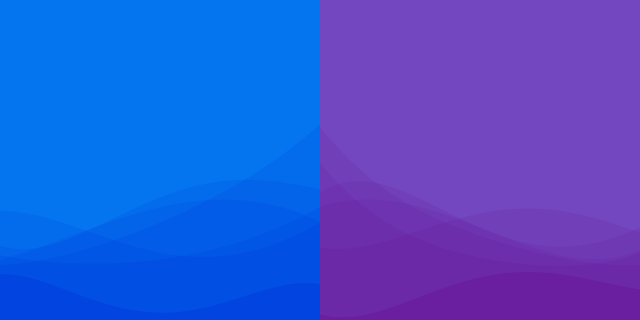
This background is drawn by a WebGL 1 fragment shader. Its source:

```glsl
precision highp float;
// Two square panels, blue and violet, each with overlapping translucent waves.
// Every wave fills below a quartic curve set by five evenly spaced heights;
// each fill tints the panel a little further toward its deep colour.

#define BLUE_SKY vec3(0.015, 0.457, 0.935)
#define BLUE_DEEP vec3(0.0, 0.12, 0.83)
#define VIOLET_SKY vec3(0.45, 0.278, 0.75)
#define VIOLET_DEEP vec3(0.38, 0.0, 0.53)
#define VEIL_ALPHA 0.104
#define FRONT_ALPHA 0.25

uniform vec2 u_resolution;

// Quartic through heights a..e at x = 0, 1/4, 1/2, 3/4, 1 (Newton form)
float crest(float x, float a, float b, float c, float d, float e) {
  float t = 4.0 * x;
  float d2 = c - 2.0 * b + a;
  float d3 = d - 3.0 * c + 3.0 * b - a;
  float d4 = e - 4.0 * d + 6.0 * c - 4.0 * b + a;
  return a + t * (b - a + (t - 1.0) / 2.0 * (d2
    + (t - 2.0) / 3.0 * (d3 + (t - 3.0) / 4.0 * d4)));
}

// Antialiased coverage of the area below a crest
float below(float y, float top) {
  return clamp((top - y) * u_resolution.y + 0.5, 0.0, 1.0);
}

// Blend the summed veils and the front wave over the sky
vec3 tint(vec3 sky, vec3 deep, float veils, float front) {
  float keep = pow(1.0 - VEIL_ALPHA, veils) * (1.0 - FRONT_ALPHA * front);
  return mix(deep, sky, keep);
}

vec3 bluePanel(vec2 p) {
  float veils = below(p.y, crest(p.x, 0.172, 0.216, 0.305, 0.430, 0.612))
    + below(p.y, crest(p.x, 0.232, 0.268, 0.383, 0.438, 0.409))
    + below(p.y, crest(p.x, 0.341, 0.286, 0.211, 0.208, 0.305))
    + below(p.y, crest(p.x, 0.188, 0.273, 0.352, 0.375, 0.307))
    + below(p.y, crest(p.x, 0.203, 0.177, 0.190, 0.245, 0.354));
  float front = below(p.y, crest(p.x, 0.143, 0.078, 0.023, 0.070, 0.112));
  return tint(BLUE_SKY, BLUE_DEEP, veils, front);
}

vec3 violetPanel(vec2 p) {
  float veils = below(p.y, crest(p.x, 0.604, 0.378, 0.263, 0.195, 0.172))
    + below(p.y, crest(p.x, 0.398, 0.406, 0.289, 0.229, 0.289))
    + below(p.y, crest(p.x, 0.227, 0.260, 0.333, 0.341, 0.273))
    + below(p.y, crest(p.x, 0.354, 0.367, 0.289, 0.203, 0.219))
    + below(p.y, crest(p.x, 0.492, 0.281, 0.195, 0.169, 0.211));
  float front = below(p.y, crest(p.x, 0.018, 0.049, 0.133, 0.143, 0.096));
  return tint(VIOLET_SKY, VIOLET_DEEP, veils, front);
}

void main() {
  vec2 uv = gl_FragCoord.xy / u_resolution;
  vec2 panel = vec2(2.0 * uv.x, uv.y);

  // Smooth seam between the panels
  float seam = clamp((uv.x - 0.5) * u_resolution.x + 0.5, 0.0, 1.0);
  vec3 color = mix(bluePanel(panel), violetPanel(panel - vec2(1.0, 0.0)), seam);
  gl_FragColor = vec4(color, 1.0);
}
```
